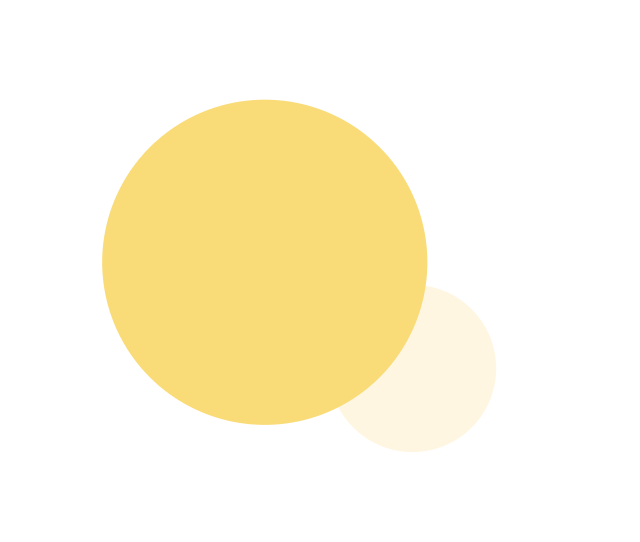
Write a Shadertoy shader that draws this background.

```glsl
// Lengths are in canvas heights, origin at the lower left
const vec2 LARGE_CENTER = vec2(0.4885, 0.5161);
const float LARGE_RADIUS = 0.3;
const vec2 SMALL_CENTER = vec2(0.7611, 0.3203);
const float SMALL_RADIUS = 0.1544;

const vec3 PAPER_WHITE = vec3(1.0);
const vec3 WARM_YELLOW = vec3(0.976, 0.859, 0.471);
const vec3 PALE_CREAM = vec3(0.998, 0.966, 0.882);

const float EDGE_PIXELS = 1.0;

// Antialiased coverage of a disc
float discCoverage(vec2 point, vec2 center, float radius, float edgeWidth) {
    float signedDistance = length(point - center) - radius;
    return clamp(0.5 - signedDistance / edgeWidth, 0.0, 1.0);
}

void mainImage(out vec4 fragColor, in vec2 fragCoord) {
    vec2 point = fragCoord / iResolution.y;
    float edgeWidth = EDGE_PIXELS / iResolution.y;

    // Small disc lies behind the large one
    float smallDisc = discCoverage(point, SMALL_CENTER, SMALL_RADIUS, edgeWidth);
    float largeDisc = discCoverage(point, LARGE_CENTER, LARGE_RADIUS, edgeWidth);

    vec3 color = mix(PAPER_WHITE, PALE_CREAM, smallDisc);
    color = mix(color, WARM_YELLOW, largeDisc);
    fragColor = vec4(color, 1.0);
}
```
